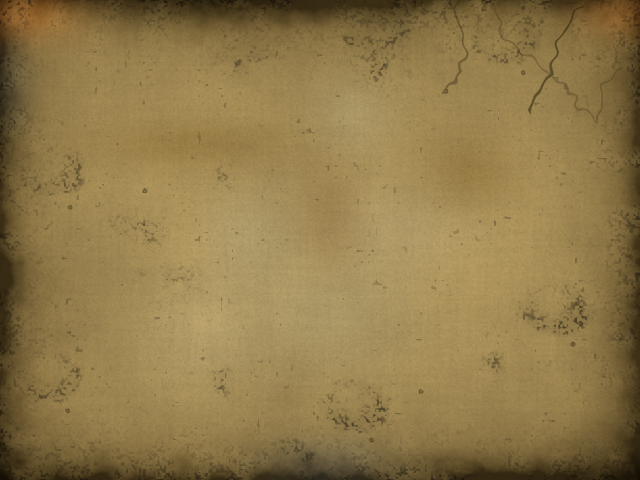
A Shadertoy shader for this texture:

```glsl
float hash(vec2 p) {
    vec3 q = fract(vec3(p.xyx) * 0.1031);
    q += dot(q, q.yzx + 33.33);
    return fract((q.x + q.y) * q.z);
}

float noise(vec2 p) {
    vec2 i = floor(p), f = fract(p);
    f = f * f * (3.0 - 2.0 * f);
    return mix(mix(hash(i), hash(i + vec2(1, 0)), f.x),
               mix(hash(i + vec2(0, 1)), hash(i + vec2(1, 1)), f.x), f.y);
}

float fbm(vec2 p) {
    float sum = 0.0, gain = 0.5;
    for (int i = 0; i < 5; i++) {
        sum += gain * noise(p);
        p = mat2(1.6, 1.2, -1.2, 1.6) * p + 17.3;
        gain *= 0.5;
    }
    return sum;
}

float glow(vec2 p, vec2 center, vec2 size) {
    vec2 q = (p - center) / size;
    return exp(-dot(q, q));
}

float segment(vec2 p, vec2 a, vec2 b) {
    vec2 d = b - a;
    return length(p - a - d * clamp(dot(p - a, d) / dot(d, d), 0.0, 1.0));
}

// Fading towards one border, with a narrow burn and a broad shade
float border(float d, float burn) {
    d = max(d, 0.0);
    return 1.0 - burn * exp(-d / 0.035) - 0.23 * exp(-d / 0.14);
}

float cracks(vec2 p) {
    vec4 lines[11] = vec4[11](
        vec4(0.946, 1.0, 0.967, 0.93), vec4(0.967, 0.93, 0.964, 0.85), vec4(0.964, 0.85, 0.929, 0.81),
        vec4(1.215, 0.99, 1.16, 0.913), vec4(1.16, 0.913, 1.149, 0.852), vec4(1.149, 0.852, 1.106, 0.766),
        vec4(1.016, 1.0, 1.05, 0.922), vec4(1.05, 0.922, 1.146, 0.852), vec4(1.146, 0.852, 1.241, 0.74),
        vec4(1.293, 0.852, 1.253, 0.826), vec4(1.253, 0.826, 1.243, 0.74));
    p += 0.018 * (vec2(noise(p * 45.0), noise(p * 45.0 + 71.0)) - 0.5);
    float ink = 0.0;
    for (int i = 0; i < 11; i++) {
        float strength = i < 3 ? 0.4 : i < 6 ? 0.6 : 0.27;
        float d = segment(p, lines[i].xy, lines[i].zw);
        ink = max(ink, strength * (1.0 - smoothstep(0.0008, 0.0036, d)));
    }
    return ink;
}

// Speckled bowl-shaped smudges
float smudges(vec2 p) {
    vec2 centers[6] = vec2[6](vec2(0.105, 0.645), vec2(1.155, 0.355), vec2(0.74, 0.155),
                              vec2(0.10, 0.215), vec2(1.05, 0.92), vec2(0.78, 0.94));
    float mask = 0.0;
    for (int i = 0; i < 6; i++) {
        vec2 q = (p - centers[i]) / vec2(0.076, 0.056);
        float r = length(q) + 0.25 * (noise(p * 60.0) - 0.5);
        float bowl = smoothstep(0.1, 1.0, r + dot(q, vec2(0.25, -0.45)));
        mask = max(mask, bowl * (1.0 - smoothstep(0.8, 1.08, r)) * (i == 1 || i == 2 ? 1.0 : 0.75));
    }
    return mask;
}

// Loose worn patches
float scuffs(vec2 p) {
    vec2 centers[8] = vec2[8](vec2(0.52, 0.87), vec2(0.79, 0.86), vec2(0.35, 0.41), vec2(1.027, 0.26),
                              vec2(0.29, 0.52), vec2(0.465, 0.635), vec2(0.61, 0.05), vec2(0.46, 0.21));
    float mask = 0.0;
    for (int i = 0; i < 8; i++) {
        vec2 size = i == 3 || i == 5 || i == 7 ? vec2(0.018, 0.045) : vec2(0.055, 0.035);
        mask = max(mask, glow(p, centers[i], size));
    }
    return mask * smoothstep(0.35, 0.65, fbm(p * 28.0));
}

float spots(vec2 p) {
    vec2 centers[9] = vec2[9](vec2(0.146, 0.568), vec2(0.302, 0.602), vec2(0.141, 0.144),
                              vec2(1.09, 0.849), vec2(1.194, 0.283), vec2(0.774, 0.083),
                              vec2(1.314, 0.464), vec2(0.877, 0.184), vec2(0.929, 0.81));
    float ink = 0.0;
    for (int i = 0; i < 9; i++) {
        float r = length(p - centers[i]) + 0.002 * (noise(p * 300.0) - 0.5);
        float disc = 1.0 - smoothstep(0.003, 0.0065, r);
        ink = max(ink, disc * (0.3 + 0.3 * smoothstep(0.001, 0.004, r)));
    }
    return ink;
}

void mainImage(out vec4 fragColor, in vec2 fragCoord) {
    vec2 p = fragCoord / iResolution.xy * vec2(4.0 / 3.0, 1.0);
    float cloud = fbm(p * 5.0 + 3.0), wear = fbm(p * 24.0);

    // Parchment with broad stains
    vec3 color = vec3(0.68, 0.58, 0.36) * (0.91 + 0.18 * cloud);
    color += vec3(0.01, 0.035, 0.055) * (glow(p, vec2(0.52, 0.51), vec2(0.09)) + glow(p, vec2(0.73, 0.76), vec2(0.08)));
    color += vec3(0.02, 0.045, 0.06) * glow(p, vec2(0.68, 0.35), vec2(0.16, 0.12));
    color += vec3(0.03, 0.04, 0.05) * (glow(p, vec2(0.83, 0.53), vec2(0.16, 0.1)) + glow(p, vec2(0.42, 0.3), vec2(0.13)));
    color -= vec3(0.07, 0.08, 0.08) * (glow(p, vec2(0.97, 0.64), vec2(0.1, 0.08)) + glow(p, vec2(0.4, 0.7), vec2(0.2, 0.05)));
    color -= vec3(0.04, 0.055, 0.05) * glow(p, vec2(0.69, 0.54), vec2(0.06, 0.12));

    // Burnt, uneven borders
    float ragged = 0.06 * (wear - 0.5) + 0.05 * (cloud - 0.5);
    float light = border(p.x + ragged, 0.43) * border(4.0 / 3.0 - p.x + ragged, 0.4)
                * border(p.y + ragged, 0.46) * border(1.0 - p.y + ragged, 0.4);
    light *= 1.0 - 0.3 * glow(p, vec2(0.46, 1.0), vec2(0.22, 0.045));
    color *= pow(vec3(max(light, 0.12)), vec3(1.0, 1.08, 1.35));
    color += vec3(0.2, 0.08, 0.01) * (glow(p, vec2(0.05, 0.97), vec2(0.11, 0.055)) + 0.8 * glow(p, vec2(1.3, 0.97), vec2(0.09, 0.05)));
    color += vec3(-0.03, 0.0, 0.05) * (glow(p, vec2(0.68, 0.03), vec2(0.14, 0.06)) + 0.7 * glow(p, vec2(0.02, 0.83), vec2(0.05, 0.1)));

    // Grit gathers in worn areas and along the borders
    float edge = min(min(p.x, 4.0 / 3.0 - p.x), min(p.y, 1.0 - p.y));
    float grit = smoothstep(0.48, 0.78, 0.6 * noise(p * 230.0) + 0.4 * noise(p * 110.0 + 9.0));
    float worn = max(smudges(p), 0.9 * scuffs(p));
    worn = max(worn, exp(-max(edge, 0.0) / 0.05) * smoothstep(0.3, 0.6, wear));
    color *= 1.0 - worn * (0.07 + 0.42 * grit);
    color *= 1.0 - 0.22 * smoothstep(0.84, 0.95, noise(p * 130.0 + 40.0)) * smoothstep(0.4, 0.7, wear);

    // Fine fibres and grain
    float fibre = noise(p * vec2(14.0, 170.0)) + noise(p * vec2(150.0, 12.0)) - 1.0;
    color *= 1.0 + 0.025 * fibre + 0.07 * (noise(p * 330.0) - 0.5);

    float ink = max(cracks(p), spots(p));
    fragColor = vec4(mix(color, vec3(0.2, 0.16, 0.07), ink), 1.0);
}
```
